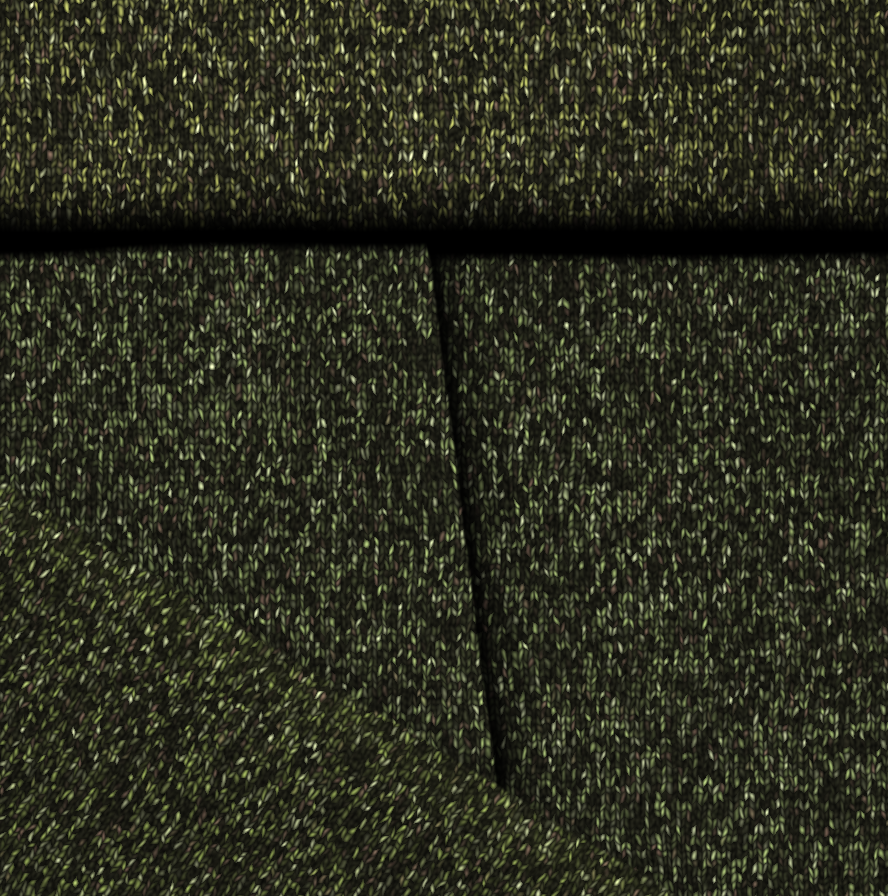
Reproduce this texture procedurally as a Shadertoy shader.

```glsl
const vec3 OLIVE = vec3(0.60, 0.62, 0.31);
const vec3 SAGE = vec3(0.55, 0.64, 0.38);
const vec3 MOSS = vec3(0.51, 0.59, 0.28);
const vec3 PALE = vec3(0.84, 0.87, 0.72);
const vec3 UMBER = vec3(0.37, 0.28, 0.25);
const vec3 GROUND = vec3(0.094, 0.094, 0.068);

float hash(vec2 p) {
    vec3 q = fract(vec3(p.xyx) * 0.1031);
    q += dot(q, q.yzx + 33.33);
    return fract((q.x + q.y) * q.z);
}

vec2 gradient(vec2 cell) {
    float angle = 6.2832 * hash(cell);
    return vec2(cos(angle), sin(angle));
}

float gradientNoise(vec2 p) {
    vec2 i = floor(p), f = fract(p);
    vec2 u = f * f * f * (f * (f * 6.0 - 15.0) + 10.0);
    vec2 e = vec2(1.0, 0.0);
    float low = mix(dot(gradient(i), f), dot(gradient(i + e), f - e), u.x);
    float high = mix(dot(gradient(i + e.yx), f - e.yx),
                     dot(gradient(i + 1.0), f - 1.0), u.x);
    return mix(low, high, u.y);
}

mat2 rotation(float angle) {
    float c = cos(angle), s = sin(angle);
    return mat2(c, s, -s, c);
}

float edgeMask(float d, float softness) {
    return smoothstep(-softness, softness, d);
}

// Mirrored slanted legs make the V of each knit stitch
vec3 knit(vec2 p, vec2 density, vec3 dye, float seed) {
    vec2 warp = vec2(gradientNoise(p * 9.0 + seed),
                     gradientNoise(p * 11.0 + seed + 40.0));
    vec2 wobble = vec2(gradientNoise(p * 75.0 + seed + 9.0),
                       gradientNoise(p * 75.0 + seed + 60.0));
    vec2 q = p * density + warp * vec2(0.5, 0.8) + wobble * vec2(0.25, 0.6);
    float across = abs(fract(q.x) - 0.5);
    q.y += across * 1.1;
    vec2 leg = vec2(floor(q.x * 2.0), floor(q.y));
    vec2 local = vec2(fract(q.x * 2.0), fract(q.y)) - 0.5;

    float tone = hash(leg + seed);
    float tint = hash(leg + seed + 71.7);
    float thread = exp(-dot(local * local, vec2(6.0, 4.2)));
    float cluster = 1.0 + 0.45 * gradientNoise(p * 40.0 + seed);
    float sparkle = pow(tone, 2.0) * thread * cluster;

    vec3 yarn = mix(dye, PALE, smoothstep(0.55, 1.0, tint) * 0.8);
    yarn = mix(yarn, UMBER, 1.0 - smoothstep(0.08, 0.2, tint));
    float fibre = 1.0 + 0.9 * gradientNoise(p * vec2(230.0, 170.0) + seed);
    return GROUND * fibre * (0.75 + 0.4 * thread) + yarn * sparkle * 0.98;
}

void mainImage(out vec4 fragColor, in vec2 fragCoord) {
    vec2 p = fragCoord / iResolution.y;
    float pixel = 1.0 / iResolution.y;

    // Boundaries of the overlapping cloth panels
    float ripple = 0.003 * gradientNoise(vec2(p.x * 6.0, 3.7));
    float hemY = 0.744 + ripple;
    float seamX = 0.478 + (0.724 - p.y) * 0.127
                + 0.002 * gradientNoise(vec2(p.y * 9.0, 8.2));
    float seamDistance = p.x - seamX;
    float rightPanel = edgeMask(seamDistance, 2.0 * pixel);
    float gapY = mix(0.727 - 0.009 * smoothstep(0.2, 0.0, p.x),
                     0.715 + 0.004 * smoothstep(0.85, 1.0, p.x), rightPanel) + ripple;
    float foldDistance = (0.464 - 0.615 * p.x - p.y) * 0.852
                       + 0.003 * gradientNoise(vec2(p.x * 12.0, 5.1));

    // Middle cloth with its hanging seam
    vec3 middle = knit(p, vec2(88.0, 112.0), SAGE, 13.0);
    float seamShade = 0.12 + 0.55 * smoothstep(0.002, 0.022, seamDistance)
                    + 0.31 * smoothstep(0.012, 0.07, seamDistance);
    float flapShade = 1.0 + 0.1 * exp(-abs(seamDistance) * 40.0);
    middle *= mix(flapShade, seamShade, rightPanel);
    middle *= smoothstep(-0.003, 0.013, gapY - p.y);
    middle *= 0.86 + 0.14 * smoothstep(0.0, 0.035, -foldDistance);

    // Upper cloth rolling into the hem shadow
    float hemDistance = p.y - hemY;
    vec3 upper = knit(p, vec2(88.0, 108.0), OLIVE, 137.0);
    upper *= 0.08 + 0.50 * smoothstep(-0.004, 0.028, hemDistance)
                  + 0.50 * smoothstep(0.012, 0.068, hemDistance);
    upper *= 1.08 - 0.13 * smoothstep(0.45, 1.0, p.x);

    // Lower diagonal cloth, turned along its fold
    vec3 lower = knit(rotation(0.55) * p + 2.0, vec2(88.0, 112.0), MOSS, 241.0);
    float foldGlow = exp(-abs(foldDistance - 0.025) * 35.0);
    lower = lower * (0.97 + 0.10 * foldGlow)
          + vec3(0.022, 0.025, 0.010) * foldGlow;

    vec3 color = mix(middle, upper, edgeMask(hemDistance, 0.004));
    color = mix(color, lower, edgeMask(foldDistance, 0.003));
    color *= 1.0 + 0.08 * gradientNoise(p * 5.0 + 20.0);
    fragColor = vec4(clamp(color, 0.0, 1.0), 1.0);
}
```
